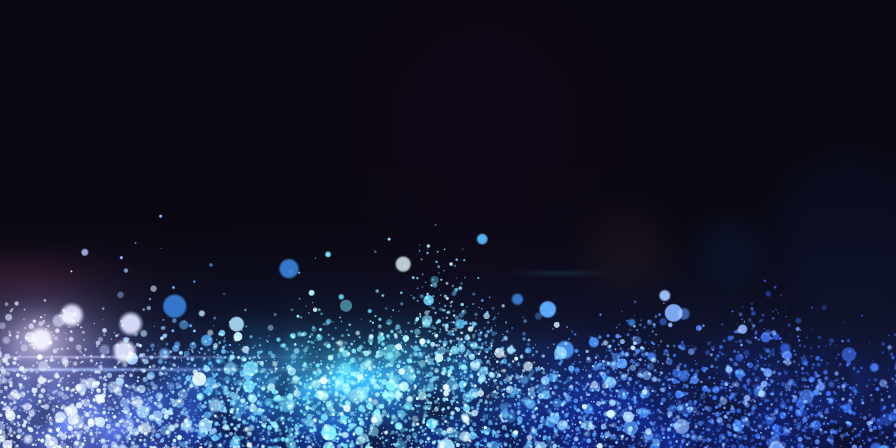
Give the GLSL for this background, as a Shadertoy shader.

```glsl
// Glittering blue bokeh drifting over a dark night backdrop.
// Soft elliptical glows and gradient-noise haze form the base; rotated grids of
// hashed discs, from large to tiny, add the dust, and two thin flares cross it.
#define LAYERS 11
#define LARGEST_CELL 0.105
#define CELL_RATIO 0.82
#define SPARKLE 1.08
#define HAZE_STRENGTH 1.0
#define NIGHT vec3(0.034, 0.029, 0.064)
#define LAVENDER vec3(0.76, 0.80, 1.0)
#define AZURE vec3(0.24, 0.56, 0.95)
#define CYAN vec3(0.38, 0.90, 0.97)
#define ROYAL vec3(0.14, 0.32, 0.88)
#define ICE vec3(0.90, 0.98, 1.0)

vec4 hash4(vec2 p) {
    vec4 h = fract(p.xyxy * vec4(0.1031, 0.1030, 0.0973, 0.1099));
    h += dot(h, h.wzxy + 33.33);
    return fract((h.xxyz + h.yzzw) * h.zywx);
}

float gradientNoise(vec2 p) {
    vec2 cell = floor(p), f = fract(p);
    vec2 u = f * f * f * (f * (f * 6.0 - 15.0) + 10.0);
    vec2 o = vec2(0.0, 1.0);
    float a = dot(hash4(cell).xy * 2.0 - 1.0, f);
    float b = dot(hash4(cell + o.yx).xy * 2.0 - 1.0, f - o.yx);
    float c = dot(hash4(cell + o.xy).xy * 2.0 - 1.0, f - o.xy);
    float d = dot(hash4(cell + o.yy).xy * 2.0 - 1.0, f - o.yy);
    return mix(mix(a, b, u.x), mix(c, d, u.x), u.y);
}

float bell(float x) { return exp(-x * x); }

float glow(vec2 p, vec2 center, vec2 size) {
    vec2 d = (p - center) / size;
    return exp(-dot(d, d));
}

float disc(vec2 p, vec2 center, float radius, float softness) {
    return 1.0 - smoothstep(radius - softness, radius + 0.1 * softness, length(p - center));
}

vec3 screen(vec3 base, vec3 light) {
    return 1.0 - (1.0 - base) * (1.0 - clamp(light, 0.0, 1.0));
}

// Hue of the dust from left to right
vec3 dustTint(float x) {
    vec3 c = mix(LAVENDER, AZURE, smoothstep(0.10, 0.50, x));
    c = mix(c, CYAN, 0.9 * bell((x - 0.8) / 0.29));
    return mix(c, ROYAL, smoothstep(1.05, 1.75, x));
}

// Chance of a disc at p; fineness runs from 0 (large) to 1 (tiny)
float dustDensity(vec2 p, float fineness) {
    float top = mix(0.37, 0.34, fineness) + 0.08 * gradientNoise(p * 6.0);
    top += fineness * (0.17 * bell((p.x - 0.99) / 0.08) + 0.06 * bell((p.x - 1.72) / 0.09));
    float fill = 1.0 - smoothstep(top - 0.25, top, p.y);
    float stray = 0.02 * (1.0 - smoothstep(0.4, 0.60, p.y)) * (1.0 - smoothstep(0.9, 1.4, p.x));
    float rightFade = 1.0 - 0.45 * smoothstep(1.55, 2.0, p.x);
    float cluster = 1.0 + 0.9 * gradientNoise(p * 7.0 + 9.0);
    cluster += 0.35 * glow(p, vec2(0.8, 0.15), vec2(0.28, 0.12));
    return mix(0.22, 0.85, sqrt(fineness)) * fill * rightFade * cluster + stray;
}

vec3 backdrop(vec2 p) {
    vec3 c = NIGHT;
    c += vec3(0.030, 0.0, 0.025) * glow(p, vec2(1.08, 0.72), vec2(0.30, 0.32));
    c += vec3(0.11, 0.025, 0.04) * glow(p, vec2(0.02, 0.38), vec2(0.22, 0.06));
    c += vec3(0.025, 0.05, 0.12) * bell((p.y - 0.20) / 0.19);
    // Faint out-of-focus lens discs
    c += vec3(0.045, 0.025, 0.015) * disc(p, vec2(1.40, 0.44), 0.14, 0.13);
    c += vec3(0.005, 0.03, 0.06) * disc(p, vec2(1.63, 0.44), 0.11, 0.10);
    c += vec3(0.008, 0.022, 0.055) * disc(p, vec2(1.90, 0.49), 0.24, 0.16);
    // Luminous haze near the ground
    float mist = 0.9 + 0.9 * gradientNoise(p * 5.0) + 0.8 * gradientNoise(p * 15.0);
    float ground = 1.0 - smoothstep(0.06, 0.30, p.y);
    vec3 haze = vec3(0.025, 0.085, 0.36) * ground * mix(1.0, 0.7, smoothstep(1.3, 2.0, p.x));
    haze += vec3(0.10, 0.42, 0.50) * glow(p, vec2(0.77, 0.15), vec2(0.28, 0.10));
    haze += vec3(0.06, 0.15, 0.12) * glow(p, vec2(0.75, 0.15), vec2(0.13, 0.07));
    haze += vec3(0.32, 0.36, 0.50) * glow(p, vec2(0.11, 0.05), vec2(0.24, 0.12));
    c = screen(c, haze * mist * HAZE_STRENGTH);
    c = screen(c, vec3(0.38, 0.34, 0.48) * glow(p, vec2(0.09, 0.23), vec2(0.17, 0.10)));
    return screen(c, vec3(0.45, 0.42, 0.50) * glow(p, vec2(0.09, 0.24), vec2(0.06, 0.05)));
}

vec3 addDust(vec3 color, vec2 p, float pixel) {
    float size = LARGEST_CELL;
    for (int i = 0; i < LAYERS; i++) {
        float angle = 0.4 + 1.1 * float(i), fineness = float(i) / float(LAYERS - 1);
        mat2 turn = mat2(cos(angle), sin(angle), -sin(angle), cos(angle));
        vec2 cell = floor(turn * p / size);
        vec4 rnd = hash4(cell + 71.0 * float(i)), look = hash4(cell + 37.0 * float(i) + 311.0);
        float radius = mix(0.12, mix(0.25, 0.33, fineness), rnd.z);
        vec2 center = (cell + mix(vec2(radius), vec2(1.0 - radius), rnd.xy)) * turn * size;
        radius *= size;
        float drawn = max(radius, 1.1 * pixel);
        float alpha = disc(p, center, drawn, pixel + 0.4 * radius * look.x);
        alpha *= step(rnd.w + 0.005, dustDensity(center, fineness));
        alpha *= mix(1.0, radius / drawn, 0.6);
        float whiteness = pow(look.y, 3.0) * (1.0 - 0.5 * smoothstep(1.1, 1.7, center.x));
        vec3 tint = mix(dustTint(center.x), ICE, whiteness);
        color = screen(color, tint * alpha * mix(0.35, 1.0, look.z) * SPARKLE);
        size *= CELL_RATIO;
    }
    return color;
}

// A ring of pale orbs at the left and a wave of vivid ones across the middle
vec3 addOrbs(vec3 color, vec2 p, float pixel) {
    for (float i = 0.0; i < 5.0; i++) {
        float angle = 3.3 - 1.36 * i;
        vec2 pale = vec2(0.20, 0.25) + vec2(0.11, 0.05) * vec2(cos(angle), sin(angle));
        float light = step(i, 3.5) * disc(p, pale, 0.030, pixel + 0.012);
        color = screen(color, vec3(0.80, 0.82, 0.95) * light);
        vec2 vivid = vec2(0.39 + 0.255 * i, 0.35 + 0.07 * sin(1.3 * i - 0.5));
        vec3 tint = mix(AZURE, ICE, bell(2.0 * (i - 2.0)));
        color = mix(color, tint, 0.8 * disc(p, vivid, 0.029 - 0.0045 * i, pixel + 0.005));
    }
    return color;
}

void mainImage(out vec4 fragColor, in vec2 fragCoord) {
    vec2 p = fragCoord / iResolution.y;
    float pixel = 1.0 / iResolution.y;
    vec3 color = addOrbs(addDust(backdrop(p), p, pixel), p, pixel);
    // Thin horizontal flares
    color = screen(color, vec3(0.40, 0.38, 0.60) * glow(p, vec2(0.20, 0.203), vec2(0.32, 0.003)));
    color = screen(color, vec3(0.40, 0.50, 0.80) * glow(p, vec2(0.10, 0.175), vec2(0.45, 0.004)));
    color = screen(color, vec3(0.03, 0.10, 0.11) * glow(p, vec2(1.25, 0.39), vec2(0.08, 0.006)));
    fragColor = vec4(color, 1.0);
}
```
